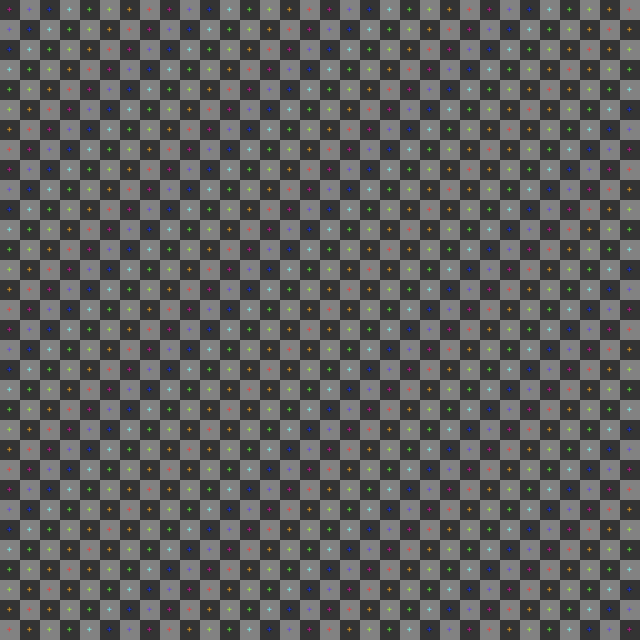
Give the GLSL for this pattern, as a Shadertoy shader.

```glsl
#define CELLS 32.0
#define LIGHT_GREY vec3(0.51)
#define DARK_GREY vec3(0.20)
#define ARM_LENGTH 0.115
#define ARM_HALF_WIDTH 0.032
#define ARM_FADE 3.5
#define HALO_RADIUS 0.15
#define HALO_STRENGTH 0.6
#define STAR_CENTRE vec2(0.469, 0.531)

const vec3 HUES[8] = vec3[8](
    vec3(0.66, 0.15, 0.52),  // magenta
    vec3(0.40, 0.31, 0.80),  // violet
    vec3(0.14, 0.22, 0.76),  // blue
    vec3(0.48, 0.86, 0.84),  // cyan
    vec3(0.38, 0.76, 0.27),  // green
    vec3(0.60, 0.84, 0.30),  // lime
    vec3(0.78, 0.56, 0.20),  // orange
    vec3(0.82, 0.28, 0.28)); // red

float coverage(float dist, float pixel) {
    return clamp(0.5 - dist / pixel, 0.0, 1.0);
}

// Smooth checkerboard: 1 on light squares, 0 on dark ones
float checker(vec2 p, float pixel) {
    vec2 edge = abs(mod(p - 0.5, 2.0) - 1.0) - 0.5;
    vec2 side = clamp(2.0 * edge / pixel, -1.0, 1.0);
    return 0.5 + 0.5 * side.x * side.y;
}

// Thin plus sign, fading toward the arm tips
float plusStar(vec2 p, float pixel) {
    vec2 a = abs(p);
    float along = max(a.x, a.y);
    float across = min(a.x, a.y);
    float shape = coverage(across - ARM_HALF_WIDTH, pixel)
                * coverage(along - ARM_LENGTH, pixel);
    return shape * max(1.0 - ARM_FADE * along, 0.0);
}

// Hue cycle stepping away on both sides of the rising diagonal
vec3 cellHue(vec2 cell) {
    return HUES[7 - int(mod(abs(cell.x - cell.y), 8.0))];
}

void mainImage(out vec4 fragColor, in vec2 fragCoord) {
    vec2 grid = fragCoord / iResolution.xy * CELLS;
    float pixel = CELLS / iResolution.y;
    vec2 cell = floor(grid);
    vec2 local = fract(grid) - STAR_CENTRE;

    // Squares
    float light = checker(grid, pixel);
    vec3 color = mix(DARK_GREY, LIGHT_GREY, light);

    // Shaded diamond behind the stars on dark squares
    vec3 hue = cellHue(cell);
    float diamond = (abs(local.x) + abs(local.y) - HALO_RADIUS) * 0.7071;
    float halo = coverage(diamond, pixel) * HALO_STRENGTH * (1.0 - light);
    color = mix(color, hue * 0.33, halo);

    // Coloured star
    color = mix(color, hue, plusStar(local, pixel));
    fragColor = vec4(color, 1.0);
}
```
